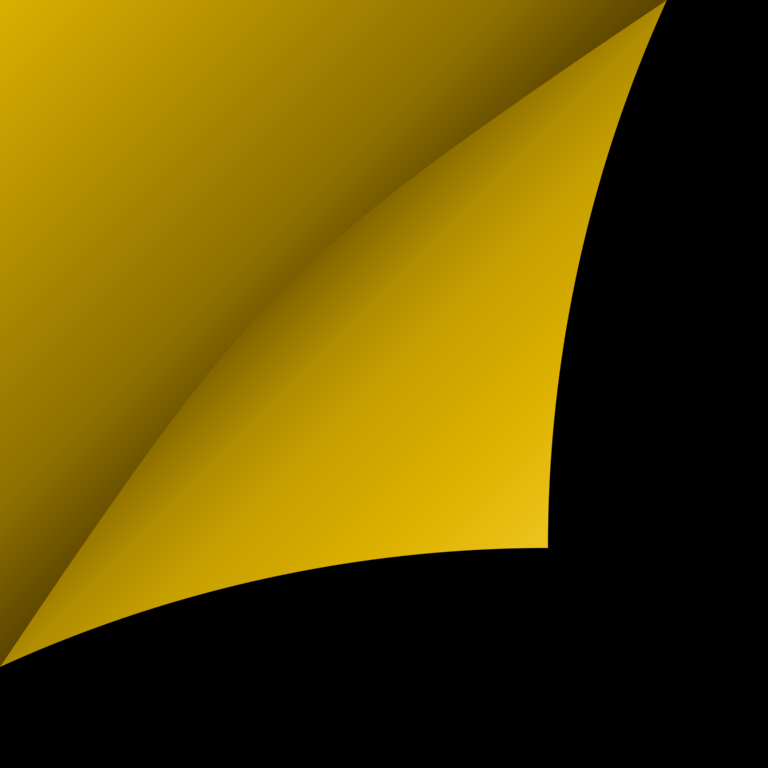
Reproduce this background procedurally as a three.js fragment shader.

```glsl
#define CORNER 0.7135
#define EDGE_RADIUS 1.72
#define FOLD_CENTER 0.745
#define FOLD_ROUNDING 0.078
#define FOLD_SLOPE 0.214
#define EDGE_SOFTNESS 0.0012

varying vec2 vUv;

const vec3 BACKDROP = vec3(0.0);
const vec3 PAGE_LIGHT = vec3(0.85, 0.69, 0.0);
const vec3 PAGE_MID = vec3(0.64, 0.505, 0.0);
const vec3 PAGE_SHADE = vec3(0.56, 0.44, 0.0);
const vec3 PAGE_DARK = vec3(0.36, 0.27, 0.0);
const vec3 FLAP_DARK = vec3(0.49, 0.38, 0.0);
const vec3 FLAP_SHADE = vec3(0.69, 0.55, 0.0);
const vec3 FLAP_MID = vec3(0.78, 0.625, 0.0);
const vec3 FLAP_GOLD = vec3(0.87, 0.70, 0.0);
const vec3 FLAP_LIGHT = vec3(0.93, 0.77, 0.12);

// Linear blend from one gradient stop to the next
vec3 blendStop(vec3 base, vec3 next, float start, float end, float t) {
  return mix(base, next, clamp((t - start) / (end - start), 0.0, 1.0));
}

// Concave circular border, tangent to the axis at the flap corner
float curvedBorder(float along) {
  float offset = along - CORNER;
  return CORNER + EDGE_RADIUS - sqrt(EDGE_RADIUS * EDGE_RADIUS - offset * offset);
}

// Bowed crease, measured along the main diagonal
float creasePosition(float across) {
  float bend = FOLD_SLOPE * across;
  return FOLD_CENTER - FOLD_ROUNDING + sqrt(FOLD_ROUNDING * FOLD_ROUNDING + bend * bend);
}

float coverage(float signedDistance) {
  return smoothstep(-EDGE_SOFTNESS, EDGE_SOFTNESS, signedDistance);
}

vec3 pageColor(float t) {
  vec3 color = blendStop(PAGE_LIGHT, PAGE_MID, 0.0, 0.48, t);
  color = blendStop(color, PAGE_SHADE, 0.48, 0.66, t);
  return blendStop(color, PAGE_DARK, 0.66, 0.86, t);
}

vec3 flapColor(float t) {
  vec3 color = blendStop(FLAP_DARK, FLAP_SHADE, 0.74, 0.88, t);
  color = blendStop(color, FLAP_MID, 0.88, 1.0, t);
  color = blendStop(color, FLAP_GOLD, 1.0, 1.23, t);
  return blendStop(color, FLAP_LIGHT, 1.23, 1.427, t);
}

void main() {
  // Diagonal coordinates measured from the upper left
  vec2 p = vec2(vUv.x, 1.0 - vUv.y);
  float diagonal = p.x + p.y;
  float across = p.x - p.y;

  // Sheet and folded flap
  float flap = coverage((diagonal - creasePosition(across)) * 0.7071);
  vec3 sheet = mix(pageColor(diagonal), flapColor(diagonal), flap);

  // Cut the sheet along its two curved borders
  float inside = min(curvedBorder(p.y) - p.x, curvedBorder(p.x) - p.y);
  gl_FragColor = vec4(mix(BACKDROP, sheet, coverage(inside)), 1.0);
}
```
